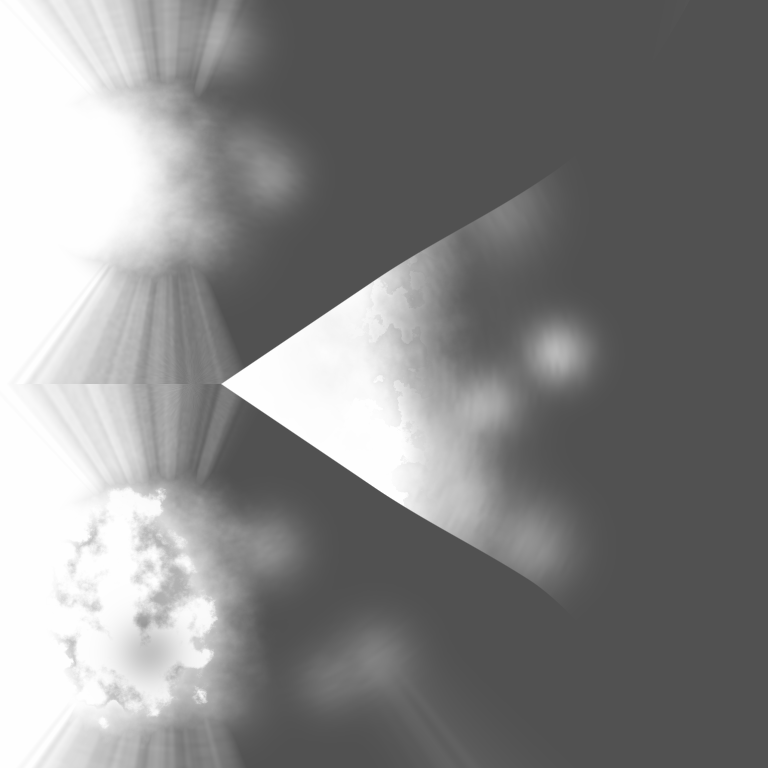
A WebGL 2 fragment shader for this background:

```glsl
#version 300 es
precision highp float;

uniform vec2 u_resolution;
out vec4 fragColor;

const float BASE_GREY = 0.316;
const float WHITE = 0.995;
const float SEAM_Y = 0.5;
const float APEX_X = 0.288;
const float WEDGE_SLOPE = 0.675;
const vec2 UPPER_HUB = vec2(0.22, 0.765);
const vec2 LOWER_HUB = vec2(0.22, 0.25);
const vec2 UPPER_CORE = vec2(0.08, 0.77);
const vec2 LOWER_CORE = vec2(0.10, 0.21);
const float FAN_LIMIT = 2.05;
const float FAN_SOFTNESS = 1.15;
const float GRAIN = 0.10;

// Soft spots: centre, radius, strength
const vec4 OUTER_SPOTS[8] = vec4[8](
  vec4(0.350, 0.770, 0.042, 0.36), vec4(0.315, 0.815, 0.036, 0.20),
  vec4(0.285, 0.945, 0.048, 0.36), vec4(0.348, 0.286, 0.046, 0.34),
  vec4(0.490, 0.142, 0.050, 0.26), vec4(0.425, 0.112, 0.042, 0.17),
  vec4(0.290, 0.090, 0.050, 0.20), vec4(0.265, 0.700, 0.060, 0.25));
const vec4 INNER_SPOTS[6] = vec4[6](
  vec4(0.726, 0.540, 0.040, 0.59), vec4(0.635, 0.475, 0.042, 0.48),
  vec4(0.650, 0.730, 0.060, 0.24), vec4(0.690, 0.290, 0.055, 0.36),
  vec4(0.600, 0.350, 0.055, 0.38), vec4(0.570, 0.415, 0.055, 0.26));

float hash(vec2 p) {
  return fract(sin(dot(p, vec2(127.1, 311.7))) * 43758.5453);
}

float noise(vec2 p) {
  vec2 i = floor(p), f = fract(p);
  f = f * f * (3.0 - 2.0 * f);
  return mix(mix(hash(i), hash(i + vec2(1, 0)), f.x),
             mix(hash(i + vec2(0, 1)), hash(i + vec2(1, 1)), f.x), f.y);
}

float fbm(vec2 p) {
  float sum = 0.0, amp = 0.5;
  for (int i = 0; i < 6; i++) {
    sum += amp * noise(p);
    p = mat2(1.6, 1.2, -1.2, 1.6) * p + 7.3;
    amp *= 0.55;
  }
  return sum;
}

float spot(vec2 p, vec4 s) {
  vec2 q = (p - s.xy) / s.z;
  return s.w * exp(-dot(q, q));
}

// A beam that widens along its direction
float beam(vec2 p, vec2 start, vec2 dir, float width) {
  vec2 q = p - start;
  float along = dot(q, dir);
  float across = (q.x * dir.y - q.y * dir.x) / (width + 0.1 * max(along, 0.0));
  float streak = 0.75 + 0.5 * noise(vec2(across * 5.0, 3.0));
  return streak * exp(-across * across) * smoothstep(-0.04, 0.05, along);
}

// Angular light fan opening to the left of a hub
float rayFan(vec2 q) {
  float angle = atan(q.y, -q.x);
  float streak = noise(vec2(angle * 9.0, 1.0)) + 0.6 * noise(vec2(angle * 34.0, 5.0)) - 0.8;
  float light = clamp((FAN_LIMIT - abs(angle)) / FAN_SOFTNESS + 0.20 * streak, 0.0, 1.0);
  light *= smoothstep(0.0, 0.25, FAN_LIMIT + 0.1 - abs(angle));
  return light * smoothstep(0.03, 0.17, length(q));
}

float outerLight(vec2 p, float cloud, float grain) {
  bool upper = p.y > SEAM_Y;
  float fan = rayFan(p - (upper ? UPPER_HUB : LOWER_HUB));
  float d = length(p - (upper ? UPPER_CORE : LOWER_CORE)) + 0.035 * (cloud - 0.5);
  float core = 1.0 - (upper ? smoothstep(0.09, 0.25, d) : smoothstep(0.12, 0.27, d));
  float light = max(fan, core);
  for (int i = 0; i < 8; i++) light += (1.0 - light) * spot(p, OUTER_SPOTS[i]);
  light *= 1.0 + grain * (1.0 - light);

  // Ragged cloud with grey hollows
  if (!upper) {
    float edge = length((p - vec2(0.168, 0.205)) * vec2(1.45, 1.0)) + 0.14 * (cloud - 0.55);
    float mask = 1.0 - smoothstep(0.135, 0.155, edge);
    float hollow = spot(p, vec4(0.195, 0.150, 0.040, 0.38));
    float mottled = 1.0 - 0.48 * smoothstep(0.46, 0.80, cloud) - hollow;
    light = mix(light, mottled, mask * 0.9);
  }
  light += 0.15 * beam(p, vec2(0.87, 0.62), vec2(0.382, 0.924), 0.045);
  return light + 0.09 * beam(p, vec2(0.52, 0.11), vec2(0.6, -0.8), 0.045);
}

float wedgeLight(vec2 p, float cloud, float grain) {
  float bend = 0.04 * smoothstep(0.56, 0.40, p.y);
  float x = p.x - bend + 0.03 * (cloud - 0.5);
  float light = 1.0 - 0.55 * smoothstep(0.46, 0.56, x) - 0.40 * smoothstep(0.54, 0.63, x);
  light -= 0.05 * smoothstep(0.63, 0.76, p.x);
  for (int i = 0; i < 6; i++) light += (1.0 - light) * spot(p, INNER_SPOTS[i]);
  float flecks = smoothstep(0.50, 0.56, cloud) * exp(-pow((p.x - 0.51) / 0.04, 2.0));
  light += 0.12 * flecks - 0.13 * cloud * spot(p, vec4(0.47, 0.55, 0.07, 1.0));
  return light * (1.0 + grain * (1.0 - light));
}

void main() {
  vec2 p = gl_FragCoord.xy / u_resolution;
  float cloud = fbm(p * 26.0);
  vec2 q = p - vec2(0.25, 0.5);
  float grain = GRAIN * 2.0 * (noise(vec2(atan(q.y, q.x) * 22.0, length(q) * 170.0)) - 0.5);

  // Wedge outline, flaring away from its apex
  float dx = p.x - APEX_X;
  float flare = max(dx - (p.y > SEAM_Y ? 0.43 : 0.40), 0.0);
  float halfHeight = WEDGE_SLOPE * dx - 0.016 * smoothstep(0.20, 0.42, dx) + 3.2 * flare * flare;
  float edge = (halfHeight - abs(p.y - SEAM_Y)) * 0.83;
  float aa = 0.8 / u_resolution.y;
  float wedge = smoothstep(-aa, aa, edge);

  float light = mix(outerLight(p, cloud, grain), wedgeLight(p, cloud, grain), wedge);
  fragColor = vec4(vec3(mix(BASE_GREY, WHITE, clamp(light, 0.0, 1.0))), 1.0);
}
```
